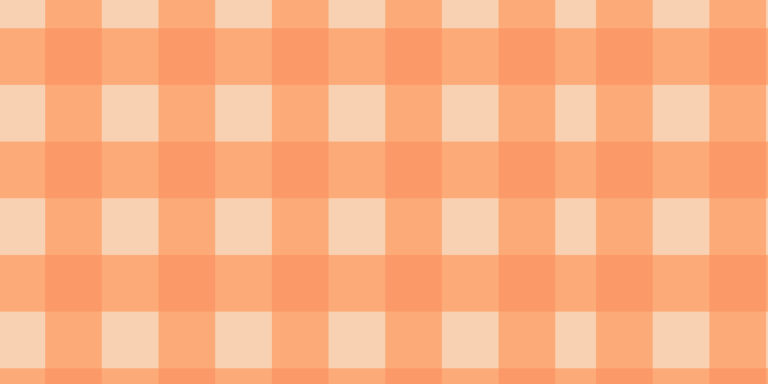
This pattern is drawn by a Shadertoy shader. Its source:

```glsl
// Gingham check: translucent vertical and horizontal bands over a pale ground,
// darkest where they cross. Each band set is a repeated 1D distance function;
// one pale column is narrowed by sliding the columns to its right.

#define PERIOD      0.2952   // band spacing, in canvas heights
#define BAND_WIDTH  0.1476
#define FIRST_X     0.1176   // left edge of the first vertical band
#define FIRST_Y     0.0735   // top edge of the first horizontal band, from the top
#define SEAM_X      1.5      // position of the narrowed pale column
#define SEAM_SLIP   0.0415   // width missing from that column
#define PALE        vec3(0.97, 0.82, 0.70)
#define SINGLE      vec3(0.99, 0.67, 0.47)
#define CROSSED     vec3(0.99, 0.60, 0.41)

// Coverage of evenly spaced bands, the first beginning at start
float bands(float x, float start, float soft) {
    float center = start + 0.5 * BAND_WIDTH;
    float offset = mod(x - center + 0.5 * PERIOD, PERIOD) - 0.5 * PERIOD;
    float edge = abs(offset) - 0.5 * BAND_WIDTH;
    return 1.0 - smoothstep(-soft, soft, edge);
}

void mainImage(out vec4 fragColor, in vec2 fragCoord) {
    // Height is one unit, with y measured down from the top
    vec2 p = fragCoord / iResolution.y;
    p.y = 1.0 - p.y;
    p.x += SEAM_SLIP * step(SEAM_X, p.x);

    float soft = 0.75 / iResolution.y;
    float vertical = bands(p.x, FIRST_X, soft);
    float horizontal = bands(p.y, FIRST_Y, soft);

    // Overlay the two band sets
    vec3 ground = mix(PALE, SINGLE, vertical);
    vec3 covered = mix(SINGLE, CROSSED, vertical);
    fragColor = vec4(mix(ground, covered, horizontal), 1.0);
}
```
